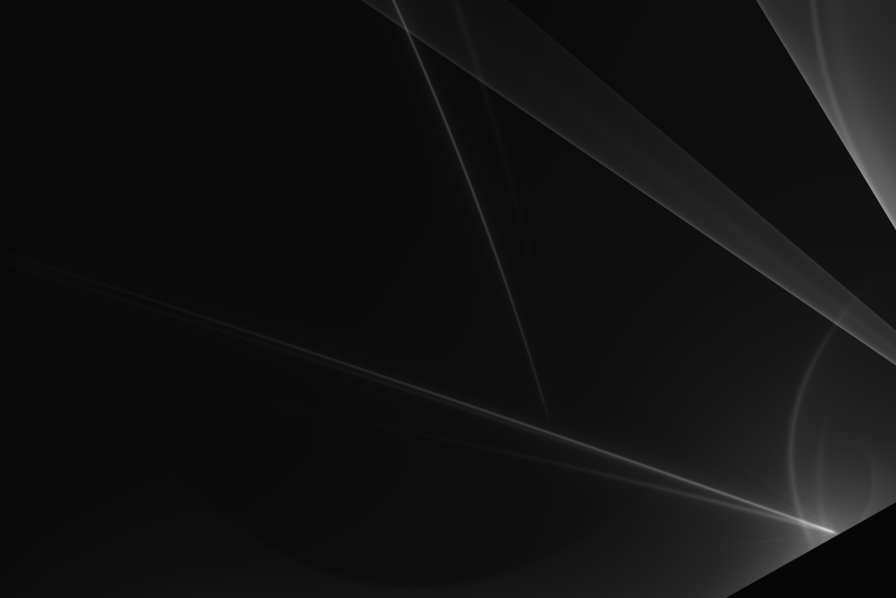
Reproduce this background procedurally as a Shadertoy shader.

```glsl
const float BASE_LEVEL = 0.034;
const float ASPECT = 1.5;
const vec2 FOCUS = vec2(1.406, 0.107);
const vec2 FLOOR_A = vec2(1.215, 0.0);
const vec2 FLOOR_B = vec2(1.5, 0.16);
const vec2 BEAM_LOW_A = vec2(0.605, 1.0);
const vec2 BEAM_LOW_B = vec2(1.5, 0.389);
const vec2 BEAM_TOP_A = vec2(0.85, 1.0);
const vec2 BEAM_TOP_B = vec2(1.5, 0.447);
const vec2 CORNER_A = vec2(1.266, 1.0);
const vec2 CORNER_B = vec2(1.5, 0.615);
const int FAN_RAYS = 14;
const float FLOOR_LEVEL = 0.022;

float hash(float n) {
    n = fract(n * 0.1031);
    n *= n + 33.33;
    return fract(n * (n + n));
}

// Signed distance to a line, positive on the left of a to b
float side(vec2 p, vec2 a, vec2 b) {
    vec2 d = normalize(b - a);
    return d.x * (p.y - a.y) - d.y * (p.x - a.x);
}

float cover(float d) {
    float w = 0.8 / iResolution.y;
    return smoothstep(-w, w, d);
}

// Thin bright core with a soft halo
float filament(float d, float width, float halo) {
    return exp(-d * d / (width * width)) + 0.28 * exp(-abs(d) / halo);
}

float cornerVeil(vec2 p) {
    float edge = side(p, CORNER_A, CORNER_B);
    float depth = max(edge, 0.0);
    float low = smoothstep(1.05, 0.62, p.y);
    float veil = 0.07 + 0.06 * low + (0.06 + 0.18 * low) * exp(-depth / 0.05);
    float h = 1.0 - p.y;
    float fold = p.x - (1.361 + 0.08 * h + 0.75 * h * h);
    veil += 0.07 * filament(fold, 0.006, 0.025);
    veil += 0.07 * smoothstep(0.0, 0.04, fold) * exp(-max(fold, 0.0) / 0.09);
    veil += 0.12 * exp(-depth / 0.003);
    return veil * cover(edge);
}

float broadBeam(vec2 p) {
    float low = side(p, BEAM_LOW_A, BEAM_LOW_B);
    float top = -side(p, BEAM_TOP_A, BEAM_TOP_B);
    float along = smoothstep(0.55, 1.5, p.x);
    float across = clamp(low / max(low + top, 0.001), 0.0, 1.0);
    float body = 0.035 + 0.09 * along * along;
    body *= 0.65 + 0.6 * exp(-across * 3.0);
    body += 0.02 * along * exp(-pow((across - 0.45) / 0.12, 2.0));
    body += (0.09 + 0.11 * along) * exp(-max(low, 0.0) / 0.0028);
    body += 0.045 * along * exp(-max(top, 0.0) / 0.004);
    return body * cover(low) * cover(top);
}

float fallingRays(vec2 p) {
    float x = 0.918 - 0.337 * (p.y - 0.301) - 0.117 * (p.y - 0.301) * (p.y - 0.707);
    float fade = smoothstep(0.285, 0.34, p.y) * (0.35 + 0.65 * smoothstep(0.3, 0.75, p.y));
    float rays = 0.15 * fade * filament(p.x - x, 0.0024, 0.014);
    float h = 1.0 - p.y;
    float faintX = 0.762 + 0.34 * h - 0.11 * h * h;
    return rays + 0.022 * smoothstep(0.4, 0.9, p.y) * filament(p.x - faintX, 0.006, 0.015);
}

float longRays(vec2 p) {
    float gain = smoothstep(-0.5, 1.35, p.x) * smoothstep(1.415, 1.39, p.x);
    float upper = p.y - (0.58 - 0.318 * p.x - 0.0135 * p.x * p.x);
    float back = FOCUS.x - p.x;
    float lower = p.y - (FOCUS.y + 0.27 * back - 0.045 * back * back);
    float light = 0.19 * gain * gain * filament(upper, 0.0026, 0.016);
    light += 0.035 * gain * filament(upper + 0.013 * back, 0.003, 0.012);
    return light + 0.13 * pow(gain, 4.0) * exp(-back / 0.5) * filament(lower, 0.004, 0.018);
}

float focusGlow(vec2 p) {
    vec2 q = p - FOCUS;
    float r = length(q);
    float edge = max(side(p, FLOOR_A, FLOOR_B), 0.0);
    float glow = 0.15 * exp(-r / 0.12) + 0.075 * exp(-r / 0.36);
    glow += 0.16 * exp(-edge / 0.055) * exp(-abs(q.x + 0.05) / 0.14);
    // Fan of weak rays leaving the focus
    float angle = atan(q.y, -q.x);
    for (int i = 0; i < FAN_RAYS; i++) {
        float k = float(i);
        float a = -0.2 + 1.15 * (k + hash(k + 3.0)) / float(FAN_RAYS);
        float width = 0.012 + 0.025 * hash(k + 41.0);
        glow += 0.045 * hash(k + 17.0) * exp(-pow((angle - a) / width, 2.0) - r / 0.13);
    }
    // Caustic arcs above the focus
    float dy = p.y - 0.24;
    float arc = p.x - (1.323 + 1.6 * dy * dy);
    float arcFade = smoothstep(0.58, 0.3, p.y) * smoothstep(0.07, 0.12, p.y);
    glow += arcFade * (0.065 * filament(arc, 0.006, 0.02) + 0.025 * cover(arc) * exp(-max(arc, 0.0) / 0.07));
    float inner = p.x - (1.372 + 1.1 * pow(p.y - 0.2, 2.0));
    glow += 0.03 * smoothstep(0.36, 0.2, p.y) * filament(inner, 0.007, 0.015);
    float hook = p.x - (1.459 - 5.0 * pow(p.y - 0.195, 2.0));
    float hookFade = smoothstep(0.28, 0.19, p.y);
    return glow + 0.04 * hookFade * smoothstep(-0.003, 0.004, hook) * exp(-max(hook, 0.0) / 0.035);
}

float lowWave(vec2 p) {
    float bend = p.x - 0.7;
    float crest = 0.021 + 1.1 * bend * bend;
    float under = smoothstep(-0.004, 0.012, crest - p.y);
    float haze = 0.04 * exp(-p.y / 0.09) * smoothstep(-0.15, 0.4, p.x);
    return haze * mix(0.3, 1.0, under);
}

void mainImage(out vec4 fragColor, in vec2 fragCoord) {
    vec2 p = fragCoord / iResolution.xy * vec2(ASPECT, 1.0);
    float light = BASE_LEVEL + 0.012 * smoothstep(0.7, 1.5, p.x);
    light += cornerVeil(p) + broadBeam(p) + fallingRays(p);
    light += longRays(p) + focusGlow(p) + lowWave(p);
    light = mix(FLOOR_LEVEL, light, cover(side(p, FLOOR_A, FLOOR_B)));
    fragColor = vec4(vec3(clamp(light, 0.0, 1.0)), 1.0);
}
```
